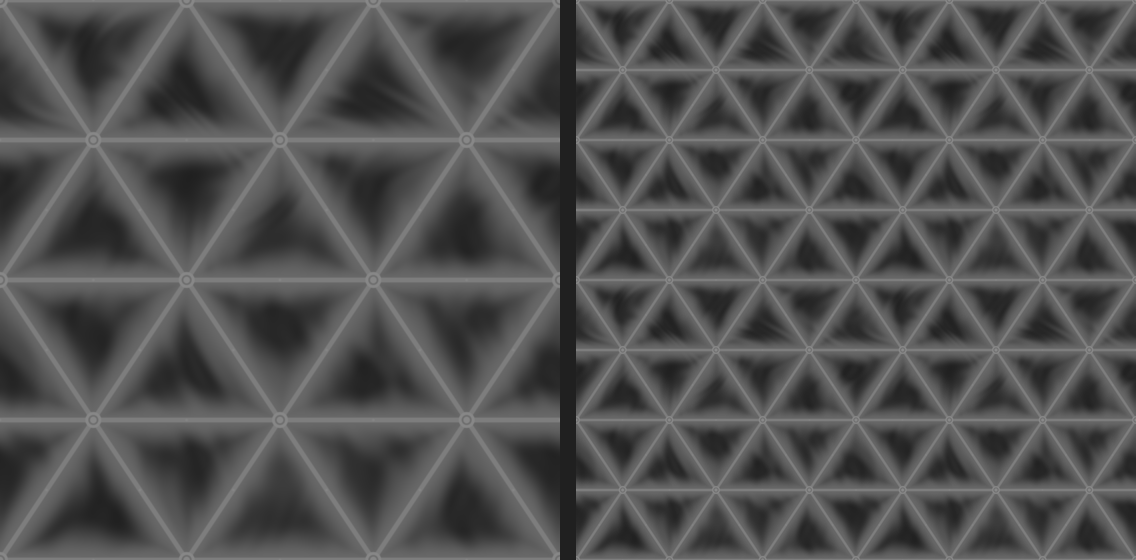
Left: one tile. Right: repeated 2 by 2.
A Shadertoy shader for this pattern:

```glsl
const float TAU = 6.2831853;
const vec2 REPEATS = vec2(3.0, 4.0);     // triangle bases across, rows up
const float LINE_HALF_WIDTH = 0.0042;
const float KNOB_RADIUS = 0.0142;
const float GAP_RADIUS = 0.0074;
const float GAP_HALF_WIDTH = 0.0016;
const float PIN_RADIUS = 0.0022;
const float RIM_TONE = 0.41;
const float HOLLOW_TONE = 0.155;
const float LINE_TONE = 0.49;
const float KNOB_TONE = 0.53;
const float GAP_TONE = 0.43;
const float PIN_TONE = 0.52;
const float ROUNDING = 6.0;              // higher gives sharper hollows
const float HOLLOW_REACH = 0.80;
const float WEAR = 0.30;
const float STREAK = 0.012;
const float DEPTH_VARIATION = 0.035;

float hash(vec2 cell) {
    return fract(sin(dot(cell, vec2(127.1, 311.7))) * 4375.85);
}

// Sine-warped coordinates; whole frequencies keep them periodic.
vec2 warp(vec2 p) {
    for (int i = 1; i <= 4; i++) {
        float f = float(i) + 1.0;
        p += 0.07 / f * sin(TAU * f * p.yx + vec2(1.3, 4.1) * f);
    }
    return p;
}

float smudge(vec2 w, float phase) {
    float broad = sin(TAU * 5.0 * w.x + phase) * sin(TAU * 4.0 * w.y + 2.0 * phase);
    float fine = sin(TAU * dot(w, vec2(11.0, 3.0)) + 3.0 * phase);
    return 0.7 * broad + 0.3 * fine;
}

// Distance to the nearest node of the staggered lattice.
float nodeDistance(vec2 p, float density) {
    vec2 g = p * REPEATS * density;
    float row = round(g.y);
    float across = g.x - 0.5 * row;
    vec2 offset = vec2(across - round(across), g.y - row);
    return length(offset / (REPEATS * density));
}

float cover(float distanceOut, float soft) {
    return 1.0 - smoothstep(-soft, soft, distanceOut);
}

void mainImage(out vec4 fragColor, in vec2 fragCoord) {
    vec2 p = fragCoord / iResolution.xy;
    float soft = 1.0 / min(iResolution.x, iResolution.y);

    // Three families of parallel lines
    vec2 g = p * REPEATS;
    vec3 family = vec3(g.y, g.x - 0.5 * g.y, g.x + 0.5 * g.y);
    vec3 edge = abs(family - round(family));
    float slope = length(vec2(REPEATS.x, 0.5 * REPEATS.y));
    vec3 gap = edge / vec3(REPEATS.y, slope, slope);
    float lineDistance = min(gap.x, min(gap.y, gap.z));

    // Soft hollow, unevenly worn from each side
    vec2 w = warp(p);
    vec3 worn = edge * (1.0 + WEAR * vec3(smudge(w, 0.4), smudge(w, 2.3), smudge(w, 4.6)));
    vec3 inverse = pow(max(worn, 0.0005), vec3(-ROUNDING));
    float depth = 3.0 * pow(inverse.x + inverse.y + inverse.z, -1.0 / ROUNDING);
    float hollow = smoothstep(0.0, HOLLOW_REACH, depth);

    // Per-triangle depth and brushed streaks
    vec3 id = floor(family);
    vec2 cell = mod(vec2(id.y + id.z, id.x), vec2(2.0 * REPEATS.x, REPEATS.y));
    float floorTone = HOLLOW_TONE + DEPTH_VARIATION * (hash(cell) - 0.5);
    float tone = mix(RIM_TONE, floorTone, hollow);
    float streaks = sin(TAU * dot(w, vec2(19.0, 4.0))) * sin(TAU * dot(w, vec2(3.0, -5.0)));
    tone += STREAK * streaks * smoothstep(0.0, 0.4, depth);

    // Struts with a small pin at each midpoint
    tone = mix(tone, LINE_TONE, cover(lineDistance - LINE_HALF_WIDTH, soft));
    float pin = cover(nodeDistance(p, 2.0) - PIN_RADIUS, soft);
    tone = mix(tone, PIN_TONE, pin);

    // Ringed knobs at the crossings
    float node = nodeDistance(p, 1.0);
    tone = mix(tone, KNOB_TONE, cover(node - KNOB_RADIUS, soft));
    tone = mix(tone, GAP_TONE, cover(abs(node - GAP_RADIUS) - GAP_HALF_WIDTH, soft));

    fragColor = vec4(vec3(tone), 1.0);
}
```
